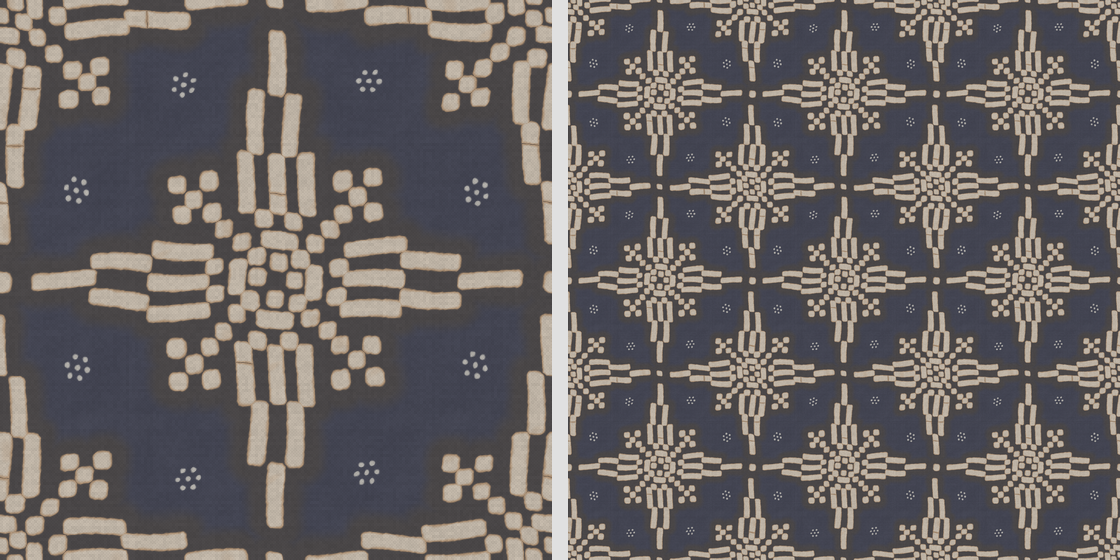
Left: one tile. Right: repeated 3 by 3.
A WebGL 1 fragment shader for this pattern:

```glsl
precision highp float;
// Resist-dyed indigo cloth: beaded four-armed stars on a half-drop grid with dotted florets.

uniform vec2 u_resolution;

const float TAU = 6.2831853;
const vec2 CELL = vec2(7.56, 7.68); // size of the repeat, holding two stars
const vec3 INDIGO = vec3(0.262, 0.268, 0.320);
const vec3 HALO = vec3(0.288, 0.275, 0.278);
const vec3 CREAM = vec3(0.742, 0.700, 0.645);
const vec3 RUST = vec3(0.660, 0.535, 0.410);
const vec3 SPECK = vec3(0.690, 0.680, 0.660);

float hash(float n) {
  return fract(sin(n * 12.9898 + 4.137) * 43758.547);
}

// Layered sines with whole frequencies, so they wrap over the repeat.
float mottle(vec2 t, float f) {
  float a = sin(f * t.x + 2.0 * sin(f * t.y + 1.3));
  float b = sin(2.0 * f * t.y + 2.0 * sin(f * t.x + 0.7));
  float c = sin(3.0 * f * (t.x - t.y) + 1.5 * sin(2.0 * f * t.y));
  return (a + b + c) / 3.0;
}

vec2 wrapAround(vec2 p, vec2 centre) {
  return mod(p - centre + 0.5 * CELL, CELL) - 0.5 * CELL;
}

// Hand-placed dab of wax: an upright stroke, or a squarish bead at zero reach.
float dab(vec2 p, vec2 centre, float reach, float radius, float id) {
  float h = hash(id);
  p -= centre + 0.05 * (vec2(h, hash(id + 0.37)) - 0.5);
  p.x += p.y * 0.08 * (hash(id + 0.71) - 0.5);
  float y = p.y;
  p.y -= clamp(y, -reach, reach);
  float corner = 0.045;
  float d = length(max(abs(p) - corner, 0.0)) - radius * (0.95 + 0.1 * h) + corner;
  // Some strokes are cracked across.
  if (reach > 0.2 && h > 0.8) d = max(d, -abs(y + 0.14 + 0.03 * p.x));
  return d;
}

// One quarter of a star: tapering arm, centre beads and a diagonal chain.
float starQuarter(vec2 p, float id) {
  float d = dab(p, vec2(0.0, 0.24), 0.0, 0.118, id + 9.0);
  d = min(d, dab(p, vec2(-0.21, 0.82), 0.0, 0.13, id + 10.0));
  d = min(d, dab(p, vec2(0.21, 0.82), 0.0, 0.13, id + 11.0));
  d = min(d, dab(p.yx, vec2(0.51, 0.0), 0.135, 0.122, id + 12.0));
  for (int row = 0; row < 3; row++) {
    float r = float(row);
    for (int j = 0; j < 3; j++) {
      if (j >= 3 - row) break;
      float x = (float(j) - 0.5 * (2.0 - r)) * (0.42 + 0.08 * r);
      d = min(d, dab(p, vec2(x, 1.31 + 0.82 * r), 0.32, 0.123, id + 3.0 * r + float(j)));
    }
  }
  for (int k = 0; k < 6; k++) {
    d = min(d, dab(p, vec2(0.30 + 0.211 * float(k)), 0.0, 0.128, id + 13.0 + float(k)));
  }
  d = min(d, dab(p, vec2(0.93, 1.345), 0.0, 0.132, id + 19.0));
  return min(d, dab(p, vec2(1.345, 0.93), 0.0, 0.132, id + 20.0));
}

float star(vec2 p, float id) {
  float d = 9.0;
  for (int turn = 0; turn < 4; turn++) {
    d = min(d, starQuarter(p, id + 32.0 * float(turn)));
    p = vec2(-p.y, p.x);
  }
  return d;
}

// Six dots around a seventh.
float floret(vec2 p, float id) {
  p -= 0.1 * (vec2(hash(id), hash(id + 0.5)) - 0.5);
  float sector = TAU / 6.0;
  float angle = atan(p.y, p.x) + hash(id + 0.2) * sector;
  angle = mod(angle, sector) - 0.5 * sector;
  vec2 q = length(p) * vec2(cos(angle), sin(angle));
  return min(length(p) - 0.036, length(q - vec2(0.142, 0.0)) - 0.036);
}

float florets(vec2 p) {
  float d = 9.0;
  for (int turn = 0; turn < 4; turn++) {
    float id = 300.0 + 2.0 * float(turn);
    d = min(d, floret(p - vec2(1.20, 2.67), id));
    d = min(d, floret(p - vec2(-1.20, 2.67), id + 1.0));
    p = vec2(-p.y, p.x);
  }
  return d;
}

float weave(vec2 uv, float threads) {
  vec2 i = floor(uv * threads);
  float slub = hash(i.x) + hash(i.y + 211.0) - 1.0;
  float grain = hash(i.x + 0.173 * i.y) - 0.5;
  vec2 s = sin(uv * threads * TAU);
  return 0.35 * slub + 0.7 * grain + 0.4 * s.x * s.y;
}

void main() {
  vec2 uv = gl_FragCoord.xy / u_resolution;
  vec2 t = uv * TAU;
  float pixel = CELL.x / u_resolution.x;

  // Slow drift and fine tremor of the hand-drawn outlines.
  vec2 p = uv * CELL;
  p += 0.035 * vec2(sin(3.0 * t.y + sin(2.0 * t.x)), sin(4.0 * t.x + sin(3.0 * t.y)));
  p += 0.009 * vec2(mottle(t, 17.0), mottle(t.yx, 19.0));

  // Stars at the centre and corners, with a bead where four arm tips meet.
  vec2 middle = wrapAround(p, 0.5 * CELL);
  float d = min(star(middle, 0.0), star(wrapAround(p, vec2(0.0)), 128.0));
  d = min(d, dab(wrapAround(p, vec2(0.5 * CELL.x, 0.0)), vec2(0.0), 0.0, 0.13, 260.0));
  d = min(d, dab(wrapAround(p, vec2(0.0, 0.5 * CELL.y)), vec2(0.0), 0.0, 0.13, 261.0));

  // Dyed ground with a dark brown bleed around the wax.
  float cloud = mottle(t, 3.0);
  float bleed = 1.0 - smoothstep(0.14, 0.36, d + 0.035 * cloud);
  vec3 colour = mix(INDIGO + 0.008 * cloud, HALO, bleed);
  colour = mix(colour, SPECK, 1.0 - smoothstep(-pixel, pixel, florets(middle)));

  // Cream cloth with rusty rims and uneven stains.
  float rim = 0.042 + 0.018 * mottle(t, 7.0);
  vec3 cloth = mix(RUST, CREAM, smoothstep(-0.005, rim, -d));
  cloth = mix(cloth, RUST, 0.2 * smoothstep(0.5, 0.95, mottle(t, 5.0)));
  float edge = max(pixel, 0.014);
  colour = mix(colour, cloth, 1.0 - smoothstep(-edge, edge, d));

  colour *= 1.0 + 0.075 * weave(uv, 180.0);
  gl_FragColor = vec4(colour, 1.0);
}
```
